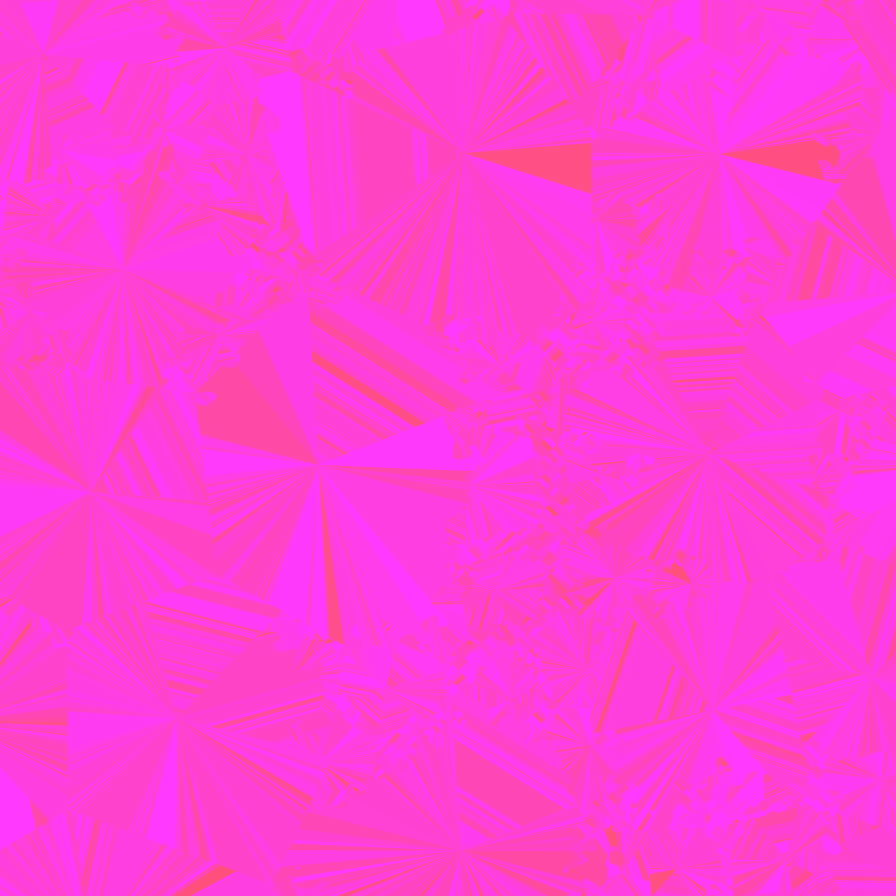
A Shadertoy shader for this background:

```glsl
// Shattered magenta fans: uneven radial splinters and chevrons dissolving into fine diagonal grain.
#define SITES 3.4         // large fans per canvas height
#define LEVEL_RATIO 2.9   // size ratio between large and small fans
#define REACH 0.62        // mean fan radius, in site cells
#define RAGGED 0.30       // roughness of the fan borders
#define SPLITS 5          // deepest subdivision of a splinter
#define STOP_CHANCE 0.17  // chance that a splinter stays whole
#define GRAIN 190.0       // grain cells per canvas height
#define GRAIN_TONE 2.3    // strength of light and dark grain patches
#define SAMPLES 2         // antialiasing grid per side
#define TAU 6.2831853

float hash(vec2 p) {
    vec3 q = fract(vec3(p.xyx) * vec3(0.1031, 0.1030, 0.0973));
    q += dot(q, q.yzx + 33.33);
    return fract((q.x + q.y) * q.z);
}

vec2 hash2(vec2 p) {
    return vec2(hash(p + 17.3), hash(p + 71.9));
}

float cornerSlope(vec2 cell, vec2 offset) {
    float a = TAU * hash(cell + 5.7);
    return dot(vec2(cos(a), sin(a)), offset);
}

float gradientNoise(vec2 p) {
    vec2 i = floor(p), f = p - i;
    vec2 w = f * f * f * (f * (f * 6.0 - 15.0) + 10.0);
    vec2 e = vec2(1.0, 0.0);
    return mix(mix(cornerSlope(i, f), cornerSlope(i + e, f - e), w.x),
               mix(cornerSlope(i + e.yx, f - e.yx), cornerSlope(i + 1.0, f - 1.0), w.x), w.y);
}

// Recursive uneven division of a line; thin pieces lean to the warm end.
float splinterShade(float x, float seed) {
    float id = floor(x), f = x - id, bias = 1.45;
    for (int i = 0; i < SPLITS; i++) {
        vec2 key = vec2(id + 40.0, seed + float(i) * 7.1);
        if (hash(key) < STOP_CHANCE) break;
        float cut = mix(0.2, 0.8, hash(key + 3.3));
        float side = step(cut, f);
        f = mix(f / cut, (f - cut) / (1.0 - cut), side);
        id = 2.0 * id + side;
        bias -= 0.13;
    }
    return pow(hash(vec2(id + 90.0, seed + 2.9)), bias);
}

// Shade of the fan around the nearest site, or -1 beyond its border.
float fanShade(vec2 p, float level) {
    vec2 cell = floor(p), site = cell, toSite = vec2(9.0);
    for (int j = -1; j <= 1; j++)
    for (int i = -1; i <= 1; i++) {
        vec2 c = cell + vec2(i, j);
        vec2 d = p - c - 0.12 - 0.76 * hash2(c + level * 31.0);
        if (dot(d, d) < dot(toSite, toSite)) { toSite = d; site = c; }
    }

    // Sector around the site
    vec2 key = site + level * 53.0;
    float count = 5.0 + floor(5.0 * hash(key + 1.1));
    float turn = hash(key + 2.2);
    float sector = floor(atan(toSite.y, toSite.x) / TAU * count + turn);
    float a = (sector + 0.5 - turn) * TAU / count;
    vec2 axis = vec2(cos(a), sin(a));
    float along = dot(toSite, axis);
    float across = dot(toSite, vec2(-axis.y, axis.x));
    float seed = 100.0 * hash(key + 4.4) + 13.0 * mod(sector, count);

    // Ragged border
    float reach = REACH * (0.3 + 0.9 * hash(key + 6.6) + 0.5 * hash(vec2(seed, 8.8)));
    float rough = gradientNoise(p * 3.0 + 11.0) + 0.6 * gradientNoise(p * 13.0);
    if (length(toSite) + RAGGED * rough > reach) return -1.0;

    // Radial splinters, chevron bands or parallel strips
    float kind = hash(vec2(seed, 9.9));
    float x = across / (max(along, 1e-4) * tan(0.5 * TAU / count));
    if (kind > 0.64) x = along * 5.0;
    if (kind > 0.82) x = across * 5.0;
    return splinterShade(x, seed);
}

// Short crossed diagonal flecks with patchy tone.
float grainShade(vec2 p) {
    vec2 q = vec2(p.x + p.y, p.y - p.x) * 0.7071 * GRAIN;
    if (gradientNoise(p * 16.0) > 0.0) q = q.yx + 300.0;
    vec2 fleck = floor(q * vec2(1.0, 0.38));
    float tone = gradientNoise(p * 7.0) + 0.5 * gradientNoise(p * 19.0);
    return pow(hash(fleck + 400.0), exp(GRAIN_TONE * tone));
}

float shade(vec2 p) {
    float scale = SITES;
    for (int level = 0; level < 2; level++) {
        float s = fanShade(p * scale + 20.0, float(level));
        if (s >= 0.0) return s;
        scale *= LEVEL_RATIO;
    }
    return grainShade(p);
}

// Skewed ramp from magenta to coral.
vec3 palette(float s) {
    float warmth = 0.175 * pow(-log(1.0 - clamp(s, 0.0001, 0.995)), 0.65);
    return vec3(1.0, 0.223 + 0.178 * warmth, 1.0 - warmth);
}

void mainImage(out vec4 fragColor, in vec2 fragCoord) {
    vec3 sum = vec3(0.0);
    for (int j = 0; j < SAMPLES; j++)
    for (int i = 0; i < SAMPLES; i++) {
        vec2 jitter = (vec2(i, j) + 0.5) / float(SAMPLES) - 0.5;
        sum += palette(shade((fragCoord + jitter) / iResolution.y));
    }
    fragColor = vec4(sum / float(SAMPLES * SAMPLES), 1.0);
}
```
